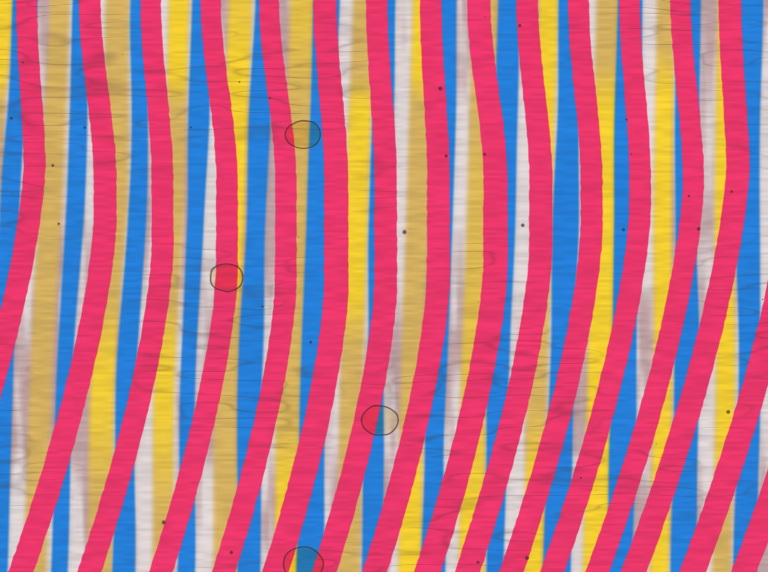
Reproduce this pattern procedurally as a Shadertoy shader.

```glsl
// Wavy pink bands over blue, yellow and white painted stripes on cracked plywood.

const float PI = 3.14159265;
const vec3 PINK   = vec3(0.92, 0.22, 0.42);
const vec3 BLUE   = vec3(0.15, 0.50, 0.85);
const vec3 YELLOW = vec3(0.95, 0.81, 0.20);
const vec3 TAN    = vec3(0.80, 0.66, 0.42);
const vec3 WHITE  = vec3(0.87, 0.83, 0.83);
const vec3 MAUVE  = vec3(0.70, 0.56, 0.57);
const vec3 DARK   = vec3(0.27, 0.17, 0.17);

float hash(vec2 p) {
    vec3 q = fract(p.xyx * 0.1031);
    q += dot(q, q.yzx + 33.33);
    return fract((q.x + q.y) * q.z);
}

float noise(vec2 p) {
    vec2 i = floor(p), f = fract(p);
    f = f * f * (3.0 - 2.0 * f);
    return mix(mix(hash(i), hash(i + vec2(1, 0)), f.x),
               mix(hash(i + vec2(0, 1)), hash(i + vec2(1, 1)), f.x), f.y);
}

float fbm(vec2 p) {
    return 0.55 * noise(p) + 0.30 * noise(p * 2.1 + 7.3) + 0.15 * noise(p * 4.3 + 19.1);
}

// Coverage of a shape from its signed distance
float cover(float d, float soft) {
    return 1.0 - smoothstep(-soft, soft, d);
}

// Centre of band i at depth t: a slight bulge, then a sweep to the left
float bandCentre(float i, float t) {
    float spread = sin(PI * pow(clamp(i / 13.0, 0.0, 1.0), 0.75));
    float turn = mix(0.28, 0.50, spread);
    float start = 0.0436 + 0.0944 * i + 0.049 * spread + 0.012 * (hash(vec2(i, 3.0)) - 0.5);
    float bulge = mix(0.012, 0.030, hash(vec2(i, 8.0))) * smoothstep(0.0, 0.32, t);
    return start + bulge - 0.30 * pow(max(t - turn, 0.0), 1.5);
}

// Signed distance to the nearest wavy band
float bandDistance(vec2 p) {
    float d = 1.0;
    for (float i = -1.0; i < 18.0; i++) {
        float halfWidth = 0.0175 + 0.003 * p.y + 0.003 * hash(vec2(i, 5.0));
        d = min(d, abs(p.x - bandCentre(i, p.y)) - halfWidth);
    }
    return d;
}

// Straight stripes: white ground, sprayed yellow, crisp blue
vec3 stripes(vec2 p, float px) {
    const float pitch = 0.1077;
    float lean = 0.045 * (p.y - 0.5) * (1.0 - 0.6 * p.x);
    float u = (p.x + lean - 0.017) / pitch + 0.12 * (noise(vec2(p.x * 5.0, p.y * 3.0)) - 0.5);
    float soft = px / pitch;

    float haze = smoothstep(0.48, 0.72, fbm(vec2(p.x * 24.0, p.y * 3.0)));
    vec3 col = mix(WHITE, MAUVE, 0.75 * haze);

    float v = u + 0.38;
    float id = floor(v + 0.5);
    float yellowDist = abs(v - id) - mix(0.14, 0.20, hash(vec2(id, 21.0)));
    float dull = smoothstep(0.42, 0.68, noise(vec2(id * 3.7, p.y * 3.0)) + 0.12 - 0.12 * p.x);
    col = mix(col, TAN, 0.65 * cover(yellowDist, 0.10));
    col = mix(col, mix(YELLOW, TAN, 0.8 * dull), cover(yellowDist, 0.05 + soft));

    id = floor(u + 0.5);
    float blueDist = abs(u - id) - mix(0.13, 0.20, hash(vec2(id, 31.0)));
    blueDist += 0.07 * (noise(vec2(id * 5.3, p.y * 5.0)) - 0.5);
    col = mix(col, col * vec3(0.80, 0.84, 0.90), cover(blueDist, 0.09));
    return mix(col, BLUE, cover(blueDist, 0.015 + soft));
}

// Round wood plugs, alternating left and right down the board
vec3 plugs(vec3 col, vec2 p, float px) {
    for (float k = 0.0; k < 4.0; k++) {
        vec2 centre = vec2(0.53 + 0.155 * sin(k * 4.0 * PI / 3.0), 0.235 + 0.25 * k);
        float radius = mix(0.026, 0.038, hash(vec2(k, 41.0)));
        float d = length((p - centre) * vec2(1.0, 1.2)) - radius;
        d += 0.004 * (noise(p * 60.0) - 0.5);
        col = mix(col, col * vec3(0.97, 0.93, 0.80), cover(d, px));
        col = mix(col, DARK, 0.70 * cover(abs(d) - 0.0012, px));
    }
    return col;
}

// Horizontal hairline cracks, fine grain and small chips
vec3 weather(vec3 col, vec2 p, float px) {
    float grain = noise(vec2(p.x * 35.0, p.y * 230.0));
    col *= 0.94 + 0.10 * grain + 0.04 * (fbm(p * 9.0) - 0.5);

    float ripple = p.y + 0.012 * noise(p * 9.0);
    float field = noise(vec2(p.x * 11.0, ripple * 75.0));
    float patchy = smoothstep(0.40, 0.70, fbm(p * 6.0 + 11.0) + 0.08 - 0.08 * p.x);
    float crack = cover(abs(field - 0.5) - 0.025, 0.03 + 40.0 * px);
    col = mix(col, DARK, 0.28 * crack * patchy);

    vec2 cell = floor(p * 16.0);
    vec2 spot = 0.25 + 0.5 * vec2(hash(cell + 51.0), hash(cell + 67.0));
    float chip = length((fract(p * 16.0) - spot) / 16.0) - 0.0035 * hash(cell + 71.0);
    return mix(col, DARK, 0.7 * cover(chip, px) * step(0.90, hash(cell + 83.0)));
}

void mainImage(out vec4 fragColor, in vec2 fragCoord) {
    float px = 1.0 / iResolution.y;
    vec2 p = vec2(fragCoord.x, iResolution.y - fragCoord.y) * px;

    vec3 col = stripes(p, px);
    float ragged = 0.0016 * (noise(p * vec2(40.0, 110.0)) - 0.5);
    col = mix(col, PINK, cover(bandDistance(p) + ragged, px));
    col = plugs(col, p, px);
    col = weather(col, p, px);
    fragColor = vec4(clamp(col, 0.0, 1.0), 1.0);
}
```
